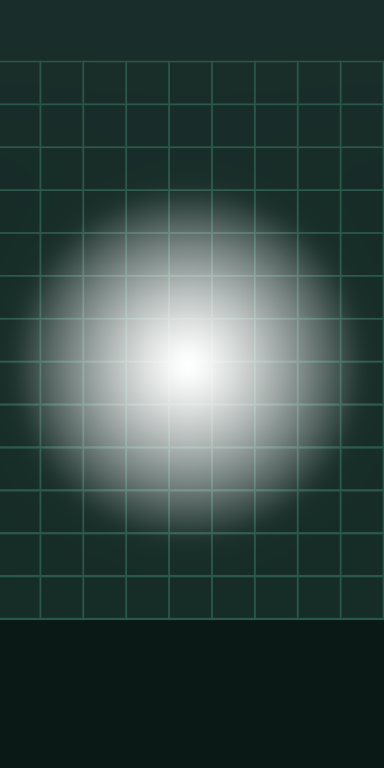
Give the GLSL for this background, as a Shadertoy shader.

```glsl
// Lengths are fractions of the canvas height
const vec3 WALL_TOP = vec3(0.098, 0.178, 0.163);
const vec3 WALL_LOW = vec3(0.085, 0.170, 0.150);
const vec3 FLOOR_COLOR = vec3(0.038, 0.098, 0.084);
const vec3 LINE_COLOR = vec3(0.165, 0.345, 0.280);
const vec3 GLOW_COLOR = vec3(1.0);

const float FLOOR_EDGE = 0.194;
const float GRID_TOP = 0.920;
const float GRID_LEFT = 0.0526;
const float CELL = (GRID_TOP - FLOOR_EDGE) / 13.0;
const float LINE_WIDTH = 0.0023;
const float LOW_LINE_WIDTH = 0.0030;

const vec2 GLOW_CENTER = vec2(0.245, 0.525);
const float GLOW_RADIUS = 0.229;
const float GLOW_POWER = 1.35;
const float GLOW_TAIL = 0.08;

// Distance to the nearest line of a repeat
float repeatDistance(float x, float period) {
    return abs(fract(x / period + 0.5) - 0.5) * period;
}

// Antialiased coverage of a signed distance
float coverage(float dist, float pixel) {
    return clamp(0.5 - dist / pixel, 0.0, 1.0);
}

float gridMask(vec2 p, float pixel) {
    float lowness = 1.0 - smoothstep(0.45, 0.60, p.y);
    float rowHalf = 0.5 * mix(LINE_WIDTH, LOW_LINE_WIDTH, lowness);
    float columns = coverage(repeatDistance(p.x - GRID_LEFT, CELL) - 0.5 * LINE_WIDTH, pixel);
    float rows = coverage(repeatDistance(p.y - FLOOR_EDGE, CELL) - rowHalf, pixel);
    float outside = max(FLOOR_EDGE - p.y, p.y - GRID_TOP) - rowHalf;
    return max(columns, rows) * coverage(outside, pixel);
}

// Pointed peak with a softly rounded outer rim
float glowAmount(vec2 p) {
    float falloff = 1.0 - pow(length(p - GLOW_CENTER) / GLOW_RADIUS, GLOW_POWER);
    return min(0.5 * (falloff + sqrt(falloff * falloff + GLOW_TAIL * GLOW_TAIL)), 1.0);
}

void mainImage(out vec4 fragColor, in vec2 fragCoord) {
    float pixel = 1.0 / iResolution.y;
    vec2 p = fragCoord * pixel;

    // Wall, grid and light
    vec3 color = mix(WALL_LOW, WALL_TOP, smoothstep(0.65, 1.0, p.y));
    float grid = gridMask(p, pixel);
    color = mix(color, LINE_COLOR, grid);
    color = mix(color, GLOW_COLOR, glowAmount(p));

    // Dark floor, with the lowest grid line along its edge
    float floorMask = coverage(p.y - FLOOR_EDGE, pixel);
    color = mix(color, mix(FLOOR_COLOR, LINE_COLOR, grid), floorMask);

    fragColor = vec4(color, 1.0);
}
```
